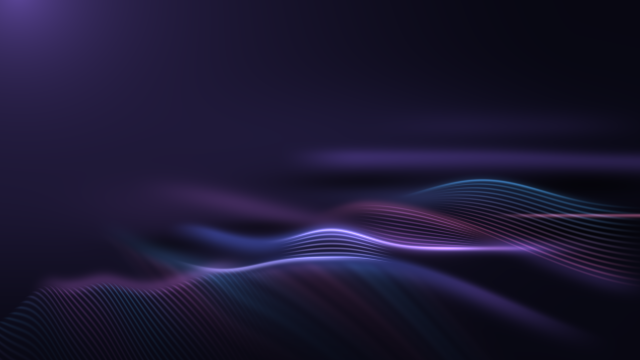
A WebGL 1 fragment shader for this background:

```glsl
precision highp float;
// Dark violet backdrop with a corner glow, blurred bands and flowing ribbons of fine luminous strands.

#define NAVY vec3(0.030, 0.029, 0.072)
#define VIOLET vec3(0.096, 0.078, 0.180)
#define PURPLE vec3(0.34, 0.24, 0.58)
#define MAUVE vec3(0.40, 0.22, 0.45)
#define BLUE vec3(0.20, 0.28, 0.62)
#define TEAL vec3(0.13, 0.31, 0.44)
#define ROSE vec3(0.48, 0.20, 0.32)
#define PALE vec3(0.62, 0.56, 0.84)
#define FRINGE_DENSITY 62.0
#define RAY_PERIOD 0.42

uniform vec2 u_resolution;

float hump(float x, float center, float width) {
  float t = (x - center) / width;
  return exp(-t * t);
}

float blob(vec2 p, vec2 center, vec2 radius) {
  vec2 q = (p - center) / radius;
  return exp(-dot(q, q));
}

// Soft-ended interval from a to b
float span(float x, float a, float b, float feather) {
  return smoothstep(a - feather, a + feather, x) * (1.0 - smoothstep(b - feather, b + feather, x));
}

// Glow around a curve, with separate reach above and below it
float ribbon(float d, float above, float below) {
  return hump(d, 0.0, d > 0.0 ? above : below);
}

// Evenly spaced strands between two curves, fading where they become too dense
float strands(float y, float low, float high, float count) {
  float gap = max(high - low, 0.001);
  float t = (y - low) / gap;
  float wave = 0.5 + 0.5 * cos(6.2832 * t * count);
  float resolved = smoothstep(1.5, 3.5, gap / count * u_resolution.y);
  return wave * wave * resolved * span(t, 0.0, 1.0, 0.04);
}

// Crest curves
float lowerCrest(float x) {
  return 0.285 - 0.27 * smoothstep(0.95, 1.9, x) - 0.035 * hump(x, 0.62, 0.14) + 0.08 * hump(x, 0.25, 0.14);
}
float middleCrest(float x) {
  return 0.31 + 0.052 * hump(x, 0.92, 0.14) + 0.055 * hump(x, 0.5, 0.17);
}
float leftCrest(float x) {
  return 0.2 + 0.058 * smoothstep(0.4, 0.65, x) + 0.02 * hump(x, 0.29, 0.07) + 0.02 * hump(x, 0.1, 0.06)
    - 0.10 * (1.0 - smoothstep(-0.05, 0.16, x));
}
float roseCrest(float x) {
  return 0.43 - 0.23 * smoothstep(1.02, 1.85, x) - 0.06 * (1.0 - smoothstep(0.75, 1.02, x));
}
float tealCrest(float x) {
  return 0.42 + 0.08 * hump(x, 1.34, 0.24);
}

vec3 backdrop(vec2 p) {
  float lit = 1.0 - smoothstep(0.55, 1.75, p.x + 0.35 * (p.y - 0.5));
  lit *= smoothstep(-0.02, 0.48, p.y);
  vec3 col = mix(NAVY, VIOLET, lit);
  col += vec3(0.27, 0.20, 0.43) * exp(-5.0 * length((p - vec2(0.05, 1.02)) * vec2(0.9, 1.0)));
  return col + VIOLET * 0.38 * blob(p, vec2(1.12, 0.62), vec2(0.55, 0.14));
}

vec3 blurredBands(vec2 p) {
  float top = 0.563 - 0.012 * smoothstep(1.3, 1.778, p.x);
  vec3 col = PURPLE * 0.36 * ribbon(p.y - top, 0.024, 0.034) * span(p.x, 0.88, 1.9, 0.12);
  col += PURPLE * 0.11 * ribbon(p.y - 0.65, 0.04, 0.03) * span(p.x, 1.15, 1.7, 0.18);
  col += mix(PURPLE, TEAL, 0.5) * 0.28 * blob(p, vec2(1.14, 0.46), vec2(0.2, 0.035));
  float slope = 0.48 - 0.17 * smoothstep(0.3, 1.35, p.x);
  col += MAUVE * 0.33 * ribbon(p.y - slope, 0.032, 0.036) * span(p.x, 0.52, 1.2, 0.18);
  return col + MAUVE * 0.10 * blob(p, vec2(0.45, 0.43), vec2(0.22, 0.08));
}

// Wide coloured rays and thin fringes that sweep down from the crests
vec3 fallingLight(vec2 p) {
  float depth = lowerCrest(p.x) - p.y;
  float ray = p.x - 1.33 * depth;
  float hue = 0.5 + 0.5 * cos(6.2832 * (ray - 0.58) / RAY_PERIOD);
  float streak = 0.75 + 0.2 * sin(ray * 47.0) + 0.1 * sin(ray * 113.0 + 1.0);
  float veil = smoothstep(0.0, 0.03, depth) * exp(-max(depth, 0.0) * 7.0) * span(ray, 0.36, 1.08, 0.18);
  vec3 col = mix(ROSE * 0.38, TEAL * 0.44, hue) * veil * streak;

  float drop = max(leftCrest(p.x) - p.y, 0.0);
  float phase = p.x - 0.5 * drop - 0.12 * sqrt(drop);
  float wave = 0.5 + 0.5 * cos(6.2832 * phase * FRINGE_DENSITY);
  float fade = smoothstep(0.0, 0.02, drop) * exp(-drop * 8.0) * (1.0 - smoothstep(0.4, 0.8, p.x));
  fade *= 0.45 + 0.55 * smoothstep(0.0, 0.3, p.x);
  vec3 tint = mix(TEAL, MAUVE, 0.5 + 0.5 * sin(phase * 20.0 - 1.5));
  return col + tint * fade * (0.06 + 0.58 * wave * wave);
}

vec3 crests(vec2 p) {
  float x = p.x, y = p.y;
  float low = lowerCrest(x), mid = middleCrest(x), left = leftCrest(x);
  float rose = roseCrest(x), teal = tealCrest(x);

  // Wide glows
  vec3 col = mix(BLUE, PURPLE, smoothstep(1.0, 1.4, x)) * 0.50 * ribbon(y - low, 0.016, 0.038) * span(x, 0.72, 1.5, 0.22);
  col += TEAL * 0.38 * ribbon(y - low, 0.03, 0.025) * span(x, 0.37, 0.65, 0.12);
  col += BLUE * 0.55 * ribbon(y - mid, 0.016, 0.032) * span(x, 0.53, 1.05, 0.08);
  col += PURPLE * 0.55 * ribbon(y - mid, 0.022, 0.016) * span(x, 1.05, 1.55, 0.14);
  col += MAUVE * 0.48 * ribbon(y - left, 0.022, 0.018) * span(x, 0.14, 0.65, 0.07);
  col += ROSE * 0.45 * ribbon(y - rose, 0.014, 0.025) * span(x, 0.95, 1.35, 0.1);
  col += PURPLE * 0.28 * ribbon(y - rose, 0.03, 0.03) * span(x, 1.4, 1.75, 0.1);
  col += TEAL * 0.24 * ribbon(y - teal, 0.012, 0.045) * span(x, 1.15, 1.65, 0.12);

  // Bright thin edges
  col += PALE * 0.60 * ribbon(y - low, 0.004, 0.008) * span(x, 0.58, 0.98, 0.12);
  col += PALE * 0.58 * ribbon(y - mid, 0.004, 0.006) * span(x, 0.82, 1.30, 0.1);
  col += (MAUVE + 0.15) * 0.50 * ribbon(y - mid, 0.006, 0.006) * span(x, 1.2, 1.45, 0.08);
  col += TEAL * 0.75 * ribbon(y - teal, 0.003, 0.005) * span(x, 1.2, 1.55, 0.1);
  col += (ROSE + 0.1) * 0.72 * ribbon(y - 0.402, 0.004, 0.006) * span(x, 1.44, 1.9, 0.1);

  // Strands stretched between neighbouring crests
  col += PALE * 0.42 * strands(y, low, mid, 6.0) * span(x, 0.82, 1.05, 0.05);
  col += MAUVE * 0.48 * strands(y, mid, rose, 9.0) * span(x, 1.05, 1.34, 0.07);
  col += mix(ROSE, TEAL, smoothstep(rose, teal, y)) * 0.50 * strands(y, rose, teal, 13.0) * span(x, 1.27, 1.72, 0.1);
  return col;
}

void main() {
  vec2 p = gl_FragCoord.xy / u_resolution.y;
  p.x *= 1.77778 * u_resolution.y / u_resolution.x;
  vec3 col = backdrop(p) + blurredBands(p);

  // Shadowed hollows between the ribbons
  float shade = 0.50 * blob(p, vec2(1.02, 0.495), vec2(0.22, 0.03));
  shade += 0.55 * blob(p, vec2(1.62, 0.49), vec2(0.20, 0.035));
  shade += 0.55 * blob(p, vec2(1.62, 0.36), vec2(0.20, 0.04));
  shade += 0.45 * blob(p, vec2(0.47, 0.32), vec2(0.13, 0.03));
  shade += 0.40 * blob(p, vec2(0.74, 0.37), vec2(0.13, 0.02));
  col *= 1.0 - min(shade, 0.9);

  col += fallingLight(p) + crests(p);
  gl_FragColor = vec4(min(col, 1.0), 1.0);
}
```
